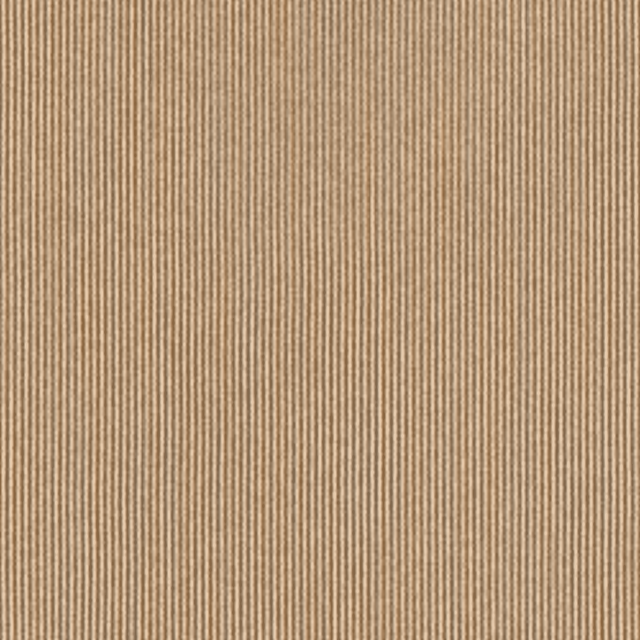
Write a Shadertoy shader that draws this texture.

```glsl
float hash(vec2 p) {
    vec3 q = fract(vec3(p.xyx) * 0.1031);
    q += dot(q, q.yzx + 33.33);
    return fract((q.x + q.y) * q.z);
}

float noise(vec2 p) {
    vec2 cell = floor(p), f = fract(p);
    f = f * f * (3.0 - 2.0 * f);
    return mix(mix(hash(cell), hash(cell + vec2(1, 0)), f.x),
               mix(hash(cell + vec2(0, 1)), hash(cell + vec2(1, 1)), f.x), f.y);
}

float cloud(vec2 p) {
    float sum = 0.0, weight = 0.55;
    for (int i = 0; i < 3; i++) {
        sum += weight * noise(p);
        p = p * 2.03 + 17.0;
        weight *= 0.5;
    }
    return sum;
}

void mainImage(out vec4 fragColor, in vec2 fragCoord) {
    const float ribCount = 85.0;
    vec2 uv = fragCoord / iResolution.xy;

    // Nearly straight ribs with a rounded profile
    float x = uv.x * ribCount + 0.12 * (noise(uv * vec2(7.0, 9.0)) - 0.5);
    float rib = floor(x);
    float phase = 6.28318 * (x - 0.5);
    float ridge = cos(phase);
    float flank = sin(phase);

    // Contrast changes slowly along each rib and fades near the upper centre
    float along = noise(vec2(rib * 3.7, uv.y * 5.0 + hash(vec2(rib, 4.0)) * 20.0));
    vec2 fadeOffset = (uv - vec2(0.54, 0.85)) * vec2(3.2, 4.0);
    float faded = exp(-dot(fadeOffset, fadeOffset));
    float contrast = (0.78 + 0.42 * along) * (1.0 - 0.3 * faded);
    float tone = 0.5 + 0.5 * ridge * contrast;

    // Soft wear, long streaks on crests and grooves, fine beaded grain
    tone += 0.08 * (cloud(uv * vec2(4.0, 3.0) + 5.0) - 0.48);
    tone += 0.10 * ridge * (noise(vec2(rib * 5.3, uv.y * 9.0) + 60.0) - 0.5);
    tone += 0.34 * (noise(uv * vec2(250.0, 210.0)) - 0.5);

    // Straight ramp from groove to crest
    vec3 color = mix(vec3(0.54, 0.42, 0.295), vec3(0.88, 0.77, 0.65),
                     clamp(tone, -0.05, 1.08));

    // Reddish flank opposite a grey-olive one, drifting in strength
    float tint = 0.4 + noise(vec2(rib * 0.6, uv.y * 5.0) + 31.0);
    color += tint * flank * vec3(0.015, -0.005, -0.016);

    // Grooves alternate irregularly between red-brown and grey-olive
    float groove = floor(x + 0.5);
    float warmth = noise(vec2(groove * 2.9, uv.y * 4.0) + 90.0) - 0.5;
    color += warmth * (1.0 - 0.6 * ridge) * vec3(0.024, -0.006, -0.036);

    fragColor = vec4(clamp(color, 0.0, 1.0), 1.0);
}
```
